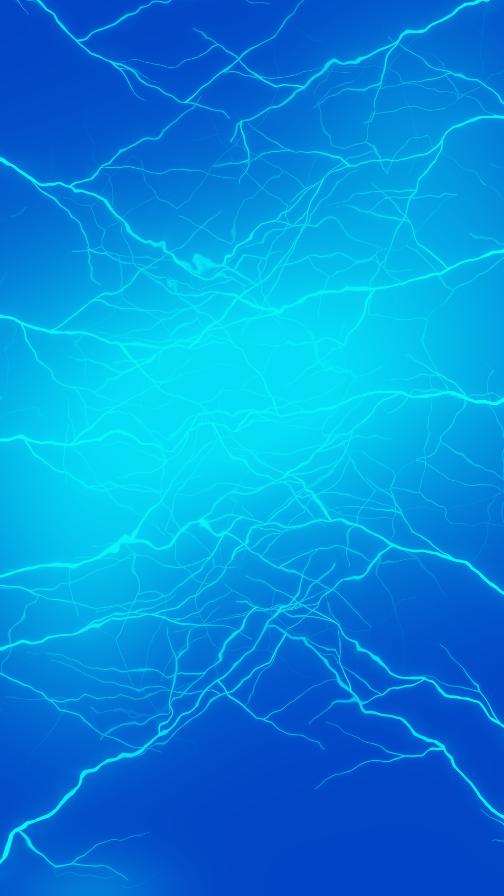
Reproduce this background procedurally as a WebGL 1 fragment shader.

```glsl
precision highp float;
// Branching cyan lightning over a deep blue field with a glowing central cloud.

uniform vec2 u_resolution;

#define DEEP_BLUE vec3(0.008, 0.265, 0.772)
#define CLOUD_CYAN vec3(0.02, 0.87, 0.965)
#define BOLT_CYAN vec3(0.04, 0.98, 0.985)
#define TRUNKS 14
#define BRANCHES 4
#define TRUNK_WIDTH 0.0040
#define BRANCH_WIDTH 0.0019
#define TWIG_WIDTH 0.0012
#define JAGGEDNESS 0.11
#define HALO_STRENGTH 0.25
#define WEB_STRENGTH 0.5

float hash(float n) {
  n = fract(n * 0.1031);
  n *= n + 33.33;
  n *= n + n;
  return fract(n);
}

vec2 hash2(vec2 p) {
  vec3 q = fract(p.xyx * vec3(0.1031, 0.1030, 0.0973));
  q += dot(q, q.yzx + 33.33);
  return fract((q.xx + q.yz) * q.zy);
}

// Bilinear noise: its creases give the bolts their sharp kinks
vec2 noise(vec2 p) {
  vec2 c = floor(p), f = p - c;
  return mix(mix(hash2(c), hash2(c + vec2(1.0, 0.0)), f.x),
             mix(hash2(c + vec2(0.0, 1.0)), hash2(c + 1.0), f.x), f.y);
}

// Shared displacement that bends every straight segment into a jagged path
vec2 jag(vec2 p) {
  vec2 sum = vec2(0.0), q = p * 3.0 + 11.0;
  float amp = JAGGEDNESS;
  for (int i = 0; i < 5; i++) {
    sum += amp * (noise(q) - 0.5);
    q = mat2(1.72, 1.29, -1.29, 1.72) * q + 5.0;
    amp *= 0.52;
  }
  return sum;
}

// Core coverage (x) and halo (y) of a tapering bolt from a along d
vec2 bolt(vec2 p, vec2 a, vec2 d, float width, float strength) {
  vec2 q = p - a;
  float t = clamp(dot(q, d) / dot(d, d), 0.0, 1.0);
  float dist = length(q - d * t), w = width * (1.0 - 0.6 * t);
  float core = clamp((w - dist) * u_resolution.x + 0.5, 0.0, 1.0);
  float spread = 16.0 * w * w;
  return strength * (1.0 - 0.5 * t) * vec2(core, spread / (spread + dist * dist));
}

// Trunks run in from both sides towards the middle, each with branches and twigs
vec2 storm(vec2 p, float height) {
  vec2 light = vec2(0.0);
  for (int i = 0; i < TRUNKS; i++) {
    float s = float(i) * 5.0 + 2.0, right = mod(float(i), 2.0);
    float h = hash(s), g = hash(s + 1.7);
    float row = (floor(float(i) / 2.0) + 0.2 + 0.6 * h) * 2.0 / float(TRUNKS);
    row = mix(-0.06, 1.12, row);
    float reach = mix(0.45, 0.75, g);
    vec2 a = vec2(mix(-0.08, 1.08, right), row * height);
    vec2 b = vec2(mix(reach, 1.0 - reach, right), mix(row, 0.54, mix(0.3, 0.7, fract(g * 9.0))) * height);
    vec2 d = b - a, dir = normalize(d), side = vec2(-dir.y, dir.x);
    light = max(light, bolt(p, a, d, TRUNK_WIDTH * mix(0.6, 1.15, fract(h * 9.0)), 1.0));
    // Nothing grows further than this from its trunk
    if (abs(dot(p - a, side)) > 0.5) continue;
    for (int j = 0; j < BRANCHES; j++) {
      float k = hash(s + float(j) * 1.37 + 90.0), turn = mod(float(j), 2.0) * 2.0 - 1.0;
      vec2 c = a + d * (float(j) + 0.3 + 0.7 * k) / float(BRANCHES);
      // Branches lean up above the cloud and hang down below it
      vec2 arm = dir + side * turn * mix(0.35, 1.2, fract(k * 7.0)) + vec2(0.0, 1.3 * (row - 0.54));
      arm *= mix(0.14, 0.28, fract(k * 31.0));
      light = max(light, bolt(p, c, arm, BRANCH_WIDTH, 0.85));
      vec2 twig = 0.5 * arm - 0.45 * turn * vec2(-arm.y, arm.x);
      light = max(light, bolt(p, c + arm * mix(0.2, 0.7, k), twig, TWIG_WIDTH, 0.7));
    }
  }
  return light;
}

// Fine threads along some of the borders between scattered cells
float web(vec2 p, float cells) {
  vec2 q = p * cells + 20.0, home = floor(q);
  vec2 near = vec2(9.0), next = vec2(9.0), nearId = home, nextId = home;
  for (int k = 0; k < 9; k++) {
    vec2 id = home + vec2(mod(float(k), 3.0), floor(float(k) / 3.0)) - 1.0;
    vec2 r = id + hash2(id) - q;
    if (dot(r, r) < dot(near, near)) {
      next = near; nextId = nearId;
      near = r; nearId = id;
    } else if (dot(r, r) < dot(next, next)) {
      next = r; nextId = id;
    }
  }
  float dist = (dot(next, next) - dot(near, near)) / (2.0 * length(next - near) * cells);
  float strength = smoothstep(0.25, 0.9, hash2(nearId + nextId + 0.5).x);
  return strength * clamp((TWIG_WIDTH - dist) * u_resolution.x + 0.5, 0.0, 1.0);
}

float lobe(vec2 uv, vec2 center, vec2 radius) {
  vec2 d = (uv - center) / radius;
  return exp(-dot(d, d));
}

void main() {
  vec2 p = gl_FragCoord.xy / u_resolution.x, uv = gl_FragCoord.xy / u_resolution;
  vec2 bend = jag(p);
  // Cloud: one wide core, softer side lobes
  float cloud = 1.08 * lobe(uv, vec2(0.46, 0.565 + 0.1 * (uv.x - 0.5)), vec2(0.72, 0.225));
  cloud += 0.30 * lobe(uv, vec2(0.17, 0.31), vec2(0.2, 0.15));
  cloud += 0.28 * lobe(uv, vec2(0.83, 0.87), vec2(0.24, 0.14));
  cloud += 0.35 * lobe(uv, vec2(0.18, 0.0), vec2(0.16, 0.05));

  // Lightning, then the threads that show inside the cloud
  vec2 light = storm(p + bend, u_resolution.y / u_resolution.x);
  float threads = max(web(p + 1.3 * bend, 5.0), web(p - bend, 8.0));
  threads *= WEB_STRENGTH * smoothstep(0.02, 0.6, cloud);
  float glow = cloud + HALO_STRENGTH * light.y * clamp(1.0 - 0.8 * cloud, 0.0, 1.0);
  vec3 color = mix(DEEP_BLUE, CLOUD_CYAN, clamp(glow, 0.0, 1.0));
  gl_FragColor = vec4(mix(color, BOLT_CYAN, clamp(max(light.x, threads), 0.0, 1.0)), 1.0);
}
```
